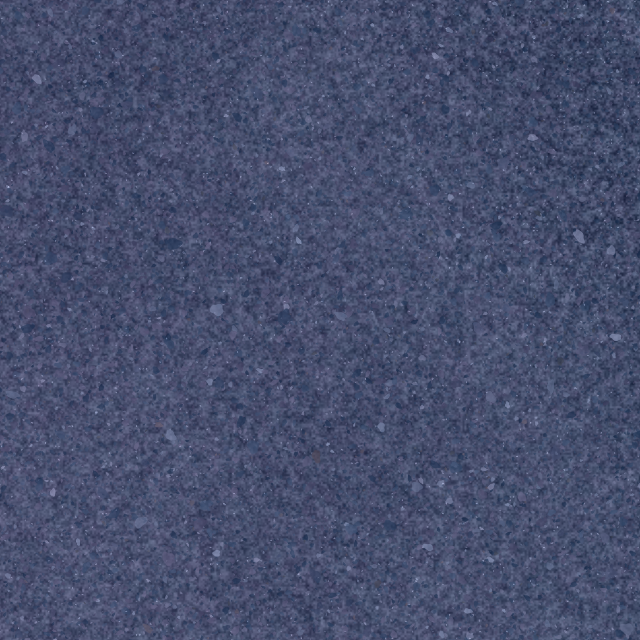
Write a three.js fragment shader that draws this texture.

```glsl
varying vec2 vUv;

const vec3 BASE = vec3(0.272, 0.302, 0.420);      // mean ground colour
const vec3 TONE_AXIS = vec3(1.0, 0.99, 1.04);     // direction of light and dark
const vec3 BLUE_SHIFT = vec3(-0.030, 0.004, 0.016);
const vec3 PURPLE_SHIFT = vec3(0.018, -0.008, 0.002);
const vec3 OCHRE = vec3(0.42, 0.34, 0.30);
const float EDGE = 0.0013;                        // softness of stone outlines
const float GRIT_CONTRAST = 0.115;
const float PATCH_CONTRAST = 0.045;
const float RELIEF = 0.035;

vec3 hash3(vec2 p) {
  vec3 q = fract(vec3(p.xyx) * vec3(0.1031, 0.1030, 0.0973));
  q += dot(q, q.yxz + 33.33);
  return fract((q.xxy + q.yzz) * q.zyx);
}

float noise(vec2 p) {
  vec2 i = floor(p);
  vec2 f = fract(p);
  f = f * f * (3.0 - 2.0 * f);
  float low = mix(hash3(i).x, hash3(i + vec2(1.0, 0.0)).x, f.x);
  float high = mix(hash3(i + vec2(0.0, 1.0)).x, hash3(i + 1.0).x, f.x);
  return mix(low, high, f.y);
}

mat2 rotation(float a) {
  return mat2(cos(a), sin(a), -sin(a), cos(a));
}

// Mostly mid and dark bluish stones, a few pale or brownish ones
vec3 stoneColor(vec3 pick, float paleShare, float spread) {
  float tone = (pick.x + pick.y - 1.0) * spread - 0.012;
  float pale = step(1.0 - paleShare, pick.z);
  tone = mix(tone, 0.09 + 0.15 * pick.x * pick.x, pale);
  vec3 tint = mix(BLUE_SHIFT, PURPLE_SHIFT, smoothstep(0.35, 0.75, pick.y));
  vec3 color = BASE + tone * TONE_AXIS + tint * (1.0 - 0.6 * pale);
  return mix(color, OCHRE, 0.3 * step(pick.z, 0.02));
}

// Scatters one size of irregular stones over the ground
vec3 addStones(vec3 ground, vec2 uv, float cells, float density,
               float paleShare, float spread, float seed) {
  vec2 p = rotation(seed) * uv * cells + seed * 17.0;
  vec2 home = floor(p);
  vec3 color = ground;
  for (int y = -1; y <= 1; y++) {
    for (int x = -1; x <= 1; x++) {
      vec2 cell = home + vec2(float(x), float(y));
      vec3 place = hash3(cell + seed * 31.0);
      vec3 shape = hash3(cell + seed * 47.0 + 91.0);
      vec3 pick = hash3(cell + seed * 59.0 + 203.0);
      if (place.z > density) continue;
      vec2 d = p - cell - 0.5 - (place.xy - 0.5) * 0.7;
      vec2 local = rotation(shape.x * 6.2832) * d;
      local.y *= mix(1.1, 2.0, shape.y);
      float angle = atan(local.y, local.x);
      float radius = mix(0.24, 0.50, shape.z * shape.z);
      float outline = 1.0 + 0.11 * sin(angle * 3.0 + pick.x * 6.0)
                    + 0.07 * sin(angle * 5.0 + pick.y * 6.0);
      float dist = length(local) - radius * outline;
      float soft = EDGE * cells;

      // Shadow below, then the lit body
      float shadow = smoothstep(0.16, -0.08, dist) * smoothstep(-0.1, 0.4, -d.y);
      color -= RELIEF * shadow * TONE_AXIS;
      vec3 body = stoneColor(pick, paleShare, spread);
      body += RELIEF * clamp(d.y / radius, -1.0, 1.0) * 0.5;
      body += (color - ground) * 0.15 + (ground - BASE) * 0.28;
      color = mix(color, body, smoothstep(soft, -soft, dist) * 0.88);
    }
  }
  return color;
}

// Small bright mineral flecks
float flecks(vec2 uv, float cells, float share) {
  vec2 p = uv * cells;
  vec3 pick = hash3(floor(p) + 401.0);
  vec2 d = rotation(pick.y * 6.2832) * (fract(p) - 0.5);
  d.y *= 1.5;
  return smoothstep(0.45, 0.1, length(d)) * step(1.0 - share, pick.x) * pick.z;
}

void main() {
  vec2 uv = vUv;

  // Broad patches, with a darker and crisper upper right
  float broad = noise(uv * 3.5 + 7.0) * 0.6 + noise(uv * 9.0 + 23.0) * 0.4 - 0.5;
  float crisp = smoothstep(1.15, 1.65, uv.x * 1.1 + uv.y * 0.7 + broad * 0.4);

  // Sandy grit in three grain sizes
  float grit = noise(uv * 85.0) * 0.7 + noise(uv * 175.0 + 40.0)
             + noise(uv * 330.0 + 80.0) * 1.1 - 1.4;
  float tone = grit * GRIT_CONTRAST * (1.0 + 0.25 * crisp);
  vec3 color = BASE + tone * TONE_AXIS;
  color += PURPLE_SHIFT * (noise(uv * 60.0 + 130.0) - 0.5) * 1.2;

  // Stones from fine to coarse
  color = addStones(color, uv, 135.0, 0.50, 0.10, 0.11, 1.3);
  color = addStones(color, uv, 78.0, 0.30, 0.08, 0.11, 2.7);
  color = addStones(color, uv, 42.0, 0.13, 0.14, 0.10, 4.1);

  // Flecks and broad toning
  color += flecks(uv, 190.0, 0.05 + 0.05 * crisp) * 0.24 * TONE_AXIS;
  color += (broad * PATCH_CONTRAST - 0.026 * crisp + 0.008) * TONE_AXIS;
  color += PURPLE_SHIFT * 0.5 * (0.5 - uv.x);
  gl_FragColor = vec4(clamp(color, 0.0, 1.0), 1.0);
}
```
